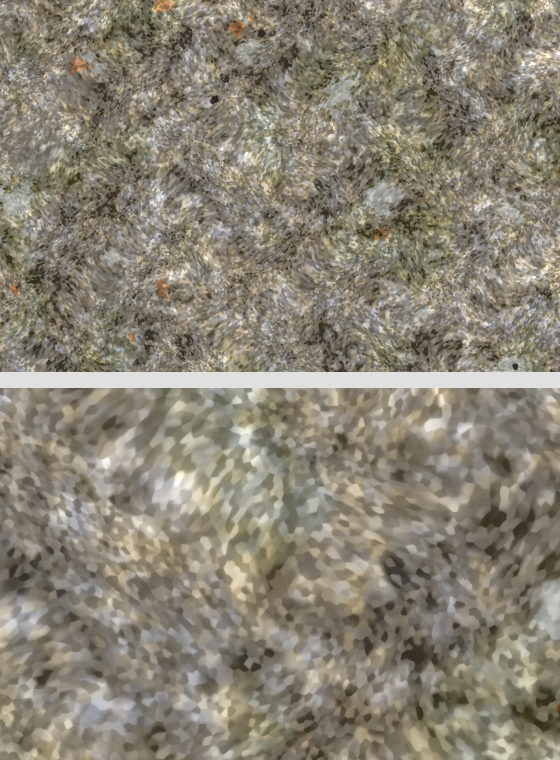
Top: the whole. Bottom: its middle third, enlarged.
Reproduce this texture procedurally as a Shadertoy shader.

```glsl
// Weathered stone with cream grit, pale lichen crusts, rust stains and small pits.

vec3 hash3(vec2 cell) {
    vec3 q = fract(vec3(cell.xyx) * vec3(0.1031, 0.1030, 0.0973));
    q += dot(q, q.yxz + 33.33);
    return fract((q.xxy + q.yzz) * q.zyx);
}

// Cellular noise: random cell values blended by distance; higher focus gives crisper grains.
float grains(vec2 p, float focus) {
    vec2 base = floor(p);
    float total = 0.0, weights = 0.0;
    for (int y = -1; y <= 1; y++)
    for (int x = -1; x <= 1; x++) {
        vec2 cell = base + vec2(x, y);
        vec3 h = hash3(cell + 200.0);
        vec2 d = cell + h.xy - p;
        float w = exp(-focus * dot(d, d));
        total += h.z * w;
        weights += w;
    }
    return total / weights;
}

// Scattered blobs: share is the fraction of cells filled, rag distorts the outline.
float spots(vec2 p, float share, float rag) {
    vec2 base = floor(p);
    float cover = 0.0;
    for (int y = -1; y <= 1; y++)
    for (int x = -1; x <= 1; x++) {
        vec2 cell = base + vec2(x, y);
        vec3 h = hash3(cell + 500.0);
        float present = step(hash3(cell + 900.0).x, share);
        float edge = length(cell + h.xy - p) - 0.12 - 0.28 * h.z * h.z + rag;
        cover = max(cover, present * (1.0 - smoothstep(-0.06, 0.06, edge)));
    }
    return cover;
}

void mainImage(out vec4 fragColor, in vec2 fragCoord) {
    vec2 p = fragCoord / iResolution.y;

    // Relief: five octaves, from broad clouds down to sand-sized grit
    float relief = 0.0, scale = 4.0;
    vec2 q = p + 0.012 * sin(p.yx * 23.0 + 2.0 * sin(p * 11.0));
    for (int i = 0; i < 5; i++) {
        float octave = float(i);
        relief += (1.15 + 0.32 * octave) * (grains(q * scale + 17.0 * octave, 4.0 + octave) - 0.5);
        q = mat2(0.8, 0.6, -0.6, 0.8) * q;
        scale *= 2.5;
    }

    // Skewed tone: broad dark ground, bright flecks, deep crevices
    float tone = 0.53 + 0.11 * relief + 0.015 * relief * relief;
    tone -= 0.12 * (1.0 - smoothstep(-2.3, -1.1, relief));
    vec3 color = tone - vec3(0.0, 0.03, 0.08);

    // Ochre and grey grains, with faint olive algae
    float warmth = grains(p * 60.0 + 70.0, 8.0) + grains(p * 14.0 + 40.0, 4.0) - 1.0;
    float pale = smoothstep(0.45, 0.65, tone);
    color += warmth * mix(0.4, 1.0, pale) * vec3(0.06, 0.01, -0.09);
    float algae = smoothstep(0.55, 0.8, grains(p * 9.0 + 90.0, 4.0));
    color += algae * vec3(-0.025, -0.008, -0.04);

    // Crusts share a ragged outline
    float coarse = grains(p * 34.0 + 10.0, 6.0) - 0.5;
    float fine = grains(p * 85.0 + 50.0, 8.0) - 0.5;
    float rag = 0.5 * coarse + 0.3 * fine;

    // Smooth dark crust
    float darkCrust = spots(p * 5.0 + 31.0, 0.16, rag);
    color = mix(color, vec3(0.43, 0.41, 0.38) + 0.03 * relief, 0.6 * darkCrust);

    // Pale blue-grey lichen
    float lichen = spots(p * 6.0, 0.2, rag + 0.06);
    vec3 lichenColor = vec3(0.68, 0.69, 0.67) + 0.06 * relief + 0.1 * fine;
    color = mix(color, lichenColor, 0.85 * lichen);

    // Rust stains and pits
    float rust = spots(p * 13.0 + 61.0, 0.012, rag);
    color = mix(color, color * vec3(1.2, 0.85, 0.6), 0.75 * rust);
    float pit = spots(p * 20.0 + 83.0, 0.006, 0.3 * rag);
    color = mix(color, vec3(0.12, 0.11, 0.1), 0.85 * pit);

    fragColor = vec4(clamp(color, 0.0, 1.0), 1.0);
}
```
